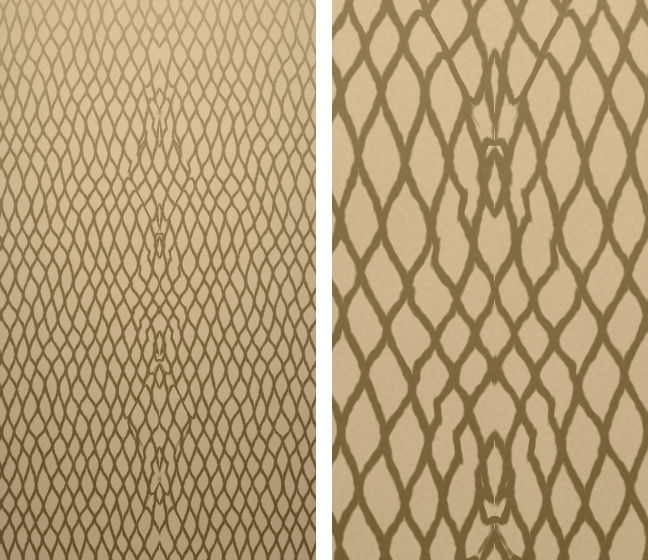
Left, the full canvas; right, a detail of the centre.
Give the GLSL for this pattern, as a WebGL 2 fragment shader.

```glsl
#version 300 es
precision highp float;
// Net of slim rounded diamonds, mirrored about a vertical seam, on tan paper.
// Two families of warped strands cross; a zigzag around the seam makes them jog.
// Gradient noise bends the strands, roughens their edges and grains the paper.
uniform vec2 u_resolution;
out vec4 outColor;

// Lengths are in canvas widths
const float COLUMNS = 22.0;
const float ROWS = 15.0;
const float HEIGHT = 512.0 / 288.0;
const vec2 CENTRE = vec2(0.505, 0.833);
const float HALF_LINE = 0.0043;
const float ROUNDING = 0.45;      // how steep strands get at the knots
const float BEND = 0.32;          // strand wander, in cells
const float ROUGHNESS = 0.0016;
const float KNOT_RADIUS = 0.0068;
const float KNOT_SHARE = 0.4;
const float ZIGZAG_PERIOD = 0.39;
const float ZIGZAG_WIDTH = 0.105;
const float JOG = 0.27;           // strand step at the zigzag, in cells
const float SEAM_SHIFT = 0.38;    // opening and pinching at the seam, in cells
const float GRAIN = 0.022;
const vec3 PAPER_LOW = vec3(0.68, 0.59, 0.46);
const vec3 PAPER_HIGH = vec3(0.84, 0.75, 0.60);
const vec3 LINE_LOW = vec3(0.38, 0.30, 0.155);
const vec3 LINE_HIGH = vec3(0.72, 0.63, 0.47);
const float TAU = 6.2831853;

float hash(vec2 p) {
  vec3 q = fract(p.xyx * 0.1031);
  q += dot(q, q.yzx + 33.33);
  return fract((q.x + q.y) * q.z);
}

float cornerSlope(vec2 cell, vec2 offset) {
  float angle = TAU * hash(cell + 71.0);
  return dot(vec2(cos(angle), sin(angle)), offset);
}

float gradientNoise(vec2 p) {
  vec2 i = floor(p), f = fract(p);
  vec2 s = f * f * f * (f * (f * 6.0 - 15.0) + 10.0);
  vec2 e = vec2(1.0, 0.0);
  return mix(mix(cornerSlope(i, f), cornerSlope(i + e, f - e), s.x),
             mix(cornerSlope(i + e.yx, f - e.yx), cornerSlope(i + 1.0, f - 1.0), s.x), s.y);
}

// Strand coordinates: each family has its lines at the integers
vec2 strands(vec2 p) {
  vec2 q = p - CENTRE;
  q.x = abs(q.x);
  vec2 cell = q * vec2(COLUMNS, ROWS / HEIGHT) + vec2(0.5, 0.0);

  // Slow bends, shared by both halves
  vec2 bendAt = q * vec2(9.0, 6.0);
  cell += BEND * vec2(gradientNoise(bendAt + 20.0), gradientNoise(bendAt + 50.0));

  // Zigzag jog and seam pockets fade out towards the ends
  float reach = 1.0 - smoothstep(0.6, 0.8, abs(q.y));
  float wave = abs(fract(q.y / ZIGZAG_PERIOD) - 0.5) * 2.0;
  float inside = 1.0 - smoothstep(-0.007, 0.007, q.x - ZIGZAG_WIDTH * wave);
  cell.y += JOG * reach * inside * clamp(q.y / 0.1, -1.0, 1.0);
  float pocket = 0.5 - 0.5 * cos(TAU * q.y / ZIGZAG_PERIOD);
  cell.x -= SEAM_SHIFT * reach * pocket * exp(-q.x / 0.09);

  // Steeper strands near the knots round the diamonds
  cell.y -= ROUNDING * sin(2.0 * TAU * cell.y) / (2.0 * TAU);
  return vec2(cell.x + cell.y, cell.x - cell.y);
}

void main() {
  vec2 p = gl_FragCoord.xy / u_resolution.x;
  float pixel = 1.0 / u_resolution.x;
  float height = gl_FragCoord.y / u_resolution.y;

  // Distance to each family, scaled by its local slope
  const float STEP = 0.0008;
  vec2 ab = strands(p);
  vec2 slopeX = (strands(p + vec2(STEP, 0.0)) - ab) / STEP;
  vec2 slopeY = (strands(p + vec2(0.0, STEP)) - ab) / STEP;
  vec2 slope = max(sqrt(slopeX * slopeX + slopeY * slopeY), vec2(0.6 * COLUMNS));
  vec2 knot = floor(ab + 0.5);
  vec2 gap = abs(ab - knot) / slope;

  // Rough lines with a blob on some of the knots
  float rough = ROUGHNESS * (gradientNoise(p * 110.0) + gradientNoise(p * 45.0));
  float edge = min(gap.x, gap.y) - HALF_LINE;
  float blob = length(gap) - KNOT_RADIUS;
  if (hash(knot + 200.0) < KNOT_SHARE) edge = min(edge, blob);
  float soft = max(pixel, 0.0017);
  float ink = 1.0 - smoothstep(-soft, soft, edge + rough);

  // Light falls from above and dims at the sides
  vec3 paper = mix(PAPER_LOW, PAPER_HIGH, smoothstep(-0.1, 0.85, height));
  vec3 line = mix(LINE_LOW, LINE_HIGH, pow(height, 1.5));
  vec3 color = mix(paper, line, ink);
  float side = (p.x - 0.5) * 2.0;
  color *= 1.015 - 0.05 * side * side;
  color += GRAIN * (gradientNoise(p * 190.0) + 0.6 * gradientNoise(p * 12.0));
  outColor = vec4(color, 1.0);
}
```
